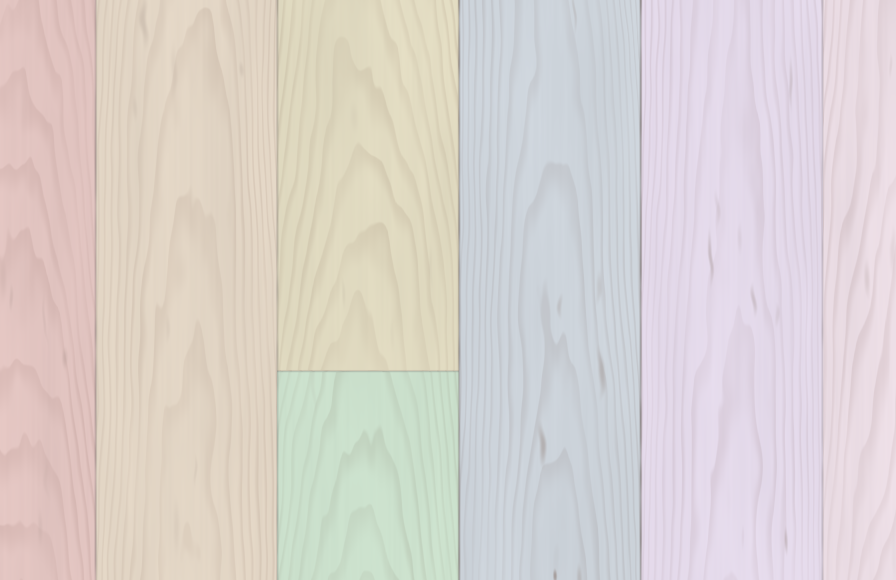
Reproduce this texture procedurally as a Shadertoy shader.

```glsl
const float PITCH = 0.2028;       // plank width, share of canvas width
const float FIRST_SEAM = 0.1068;  // position of the leftmost seam
const float JOINT_Y = 0.36;       // butt joint in the third column
const int JOINT_COLUMN = 2;
const int GREEN_PLANK = 6;
const int FLECKS = 7;

// Stain per plank: six columns, then the short green board
const vec3 STAIN[7] = vec3[7](
    vec3(0.885, 0.770, 0.755), vec3(0.885, 0.835, 0.770),
    vec3(0.880, 0.855, 0.755), vec3(0.805, 0.832, 0.860),
    vec3(0.895, 0.855, 0.920), vec3(0.920, 0.865, 0.895),
    vec3(0.795, 0.878, 0.800));

// Ring density, arch steepness, fleck strength
const vec3 GRAIN[7] = vec3[7](
    vec3(7.0, 3.0, 0.30), vec3(3.0, 10.0, 0.45),
    vec3(7.0, 3.2, 0.15), vec3(3.0, 11.0, 0.85),
    vec3(2.6, 13.0, 0.45), vec3(5.0, 5.0, 0.25),
    vec3(8.0, 3.0, 0.10));

const float SEAM_DEPTH[5] = float[5](0.45, 0.40, 0.65, 0.70, 0.32);
const vec3 SEAM_COLOR = vec3(0.47, 0.43, 0.42);
const vec3 FLECK_COLOR = vec3(0.56, 0.49, 0.46);

float hash(vec2 p) {
    vec3 q = fract(p.xyx * 0.1031);
    q += dot(q, q.yzx + 33.33);
    return fract((q.x + q.y) * q.z);
}

float noise(vec2 p) {
    vec2 cell = floor(p), f = fract(p);
    f = f * f * (3.0 - 2.0 * f);
    return mix(mix(hash(cell), hash(cell + vec2(1, 0)), f.x),
               mix(hash(cell + vec2(0, 1)), hash(cell + vec2(1, 1)), f.x), f.y);
}

float fbm(vec2 p) {
    float sum = 0.0, gain = 0.5;
    for (int i = 0; i < 4; i++) {
        sum += gain * noise(p);
        p = p * 2.03 + 7.1;
        gain *= 0.5;
    }
    return sum;
}

// Arched growth rings: each ring darkens slowly, then ends sharply
float growthRings(vec2 p, float density, float steepness, float seed) {
    vec2 q = p + vec2(0.12 * (noise(vec2(p.y * 1.7, seed)) - 0.5), 0.0);
    float warp = 3.2 * fbm(vec2(q.x * 3.0, q.y * 2.2) + seed)
               + 0.25 * noise(vec2(q.x * 14.0, q.y * 9.0) + seed);
    float field = density * (q.y + steepness * q.x * q.x) + warp;
    float t = fract(field);
    float soft = clamp(fwidth(field) * 1.5, 0.06, 0.4);
    float ring = smoothstep(0.45, 1.0 - soft, t) * (1.0 - smoothstep(1.0 - soft, 1.0, t));
    float fade = 0.35 + 0.65 * noise(vec2(p.x * 5.0, p.y * 4.0) + seed + 40.0);
    return ring * fade;
}

// Fine fibres running along the board
float fibres(vec2 p, float seed) {
    return noise(vec2(p.x * 70.0, p.y * 5.0) + seed) * 0.6
         + noise(vec2(p.x * 24.0, p.y * 2.0) + seed) * 0.4 - 0.5;
}

// Slender dark mineral streaks scattered along the board
float mineralFlecks(vec2 p, float seed) {
    float cover = 0.0;
    for (int i = 0; i < FLECKS; i++) {
        vec2 key = vec2(float(i) * 3.7 + 1.0, seed);
        vec2 center = vec2(0.7 * (hash(key) - 0.5), hash(key + 11.0));
        vec2 size = vec2(mix(0.012, 0.03, hash(key + 23.0)), mix(0.015, 0.065, hash(key + 31.0)));
        vec2 d = p - center;
        d.x += 0.025 * (noise(vec2(p.y * 30.0, seed)) - 0.5) + 0.1 * d.y;
        float streak = 1.0 - smoothstep(0.1, 1.0, length(d / size));
        cover = max(cover, streak * mix(0.25, 1.0, hash(key + 47.0)));
    }
    return cover;
}

float seamLine(float dist, float halfWidth, float pixel) {
    return 1.0 - smoothstep(halfWidth - pixel, halfWidth + pixel, abs(dist));
}

void mainImage(out vec4 fragColor, in vec2 fragCoord) {
    vec2 uv = fragCoord / iResolution.xy;
    float pixel = 1.0 / iResolution.y;
    float aspect = iResolution.x / iResolution.y;

    // Plank under this point and its local coordinates
    float across = (uv.x - FIRST_SEAM) / PITCH + 1.0;
    int column = clamp(int(floor(across)), 0, 5);
    int plank = (column == JOINT_COLUMN && uv.y < JOINT_Y) ? GREEN_PLANK : column;
    float seed = float(plank) * 17.3 + 5.0;
    vec2 local = vec2(fract(across) - 0.5, uv.y);
    vec3 grain = GRAIN[plank];

    // Stained wood
    vec3 color = STAIN[plank];
    color *= 1.0 + 0.05 * (fbm(vec2(local.x * 4.0, local.y * 2.5) + seed) - 0.47);
    color *= 1.0 + 0.022 * fibres(local, seed);
    color *= 1.0 - vec3(0.055, 0.07, 0.075) * growthRings(local, grain.x, grain.y, seed);
    color = mix(color, FLECK_COLOR, 0.7 * grain.z * mineralFlecks(local, seed));

    // Worn seams between columns
    int seam = clamp(int(round(across)) - 1, 0, 4);
    float seamDist = (across - float(seam + 1)) * PITCH * aspect;
    float wear = mix(0.55, 1.0, noise(vec2(uv.y * 28.0, float(seam) * 9.0)));
    color = mix(color, SEAM_COLOR, SEAM_DEPTH[seam] * wear * seamLine(seamDist, 0.0018, pixel));

    // Butt joint
    float joint = column == JOINT_COLUMN ? seamLine(uv.y - JOINT_Y, 0.0015, pixel) : 0.0;
    color = mix(color, SEAM_COLOR, 0.3 * joint);

    fragColor = vec4(color, 1.0);
}
```
